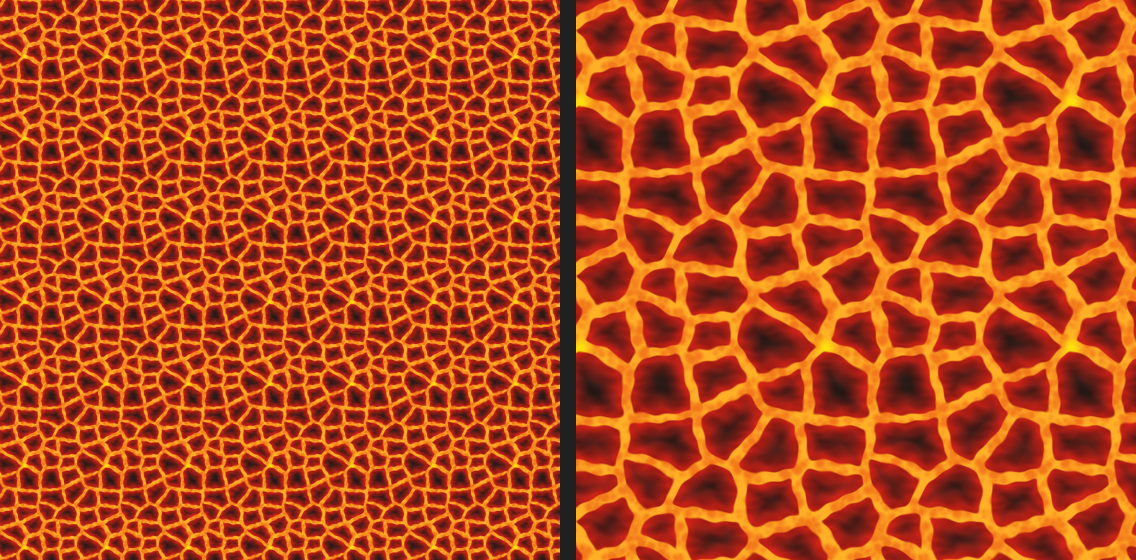
Left: the whole. Right: its middle third, enlarged.
Give the GLSL for this texture, as a WebGL 1 fragment shader.

```glsl
precision highp float;

uniform vec2 u_resolution;

const float TAU = 6.28319;
const float REPEATS = 6.845;          // tiles across and down
const vec2 STONES = vec2(4.0, 5.0);   // stones per tile
const vec2 COOL_SPOT = vec2(0.5, 0.1);
const vec2 HOT_SPOT = vec2(0.30, 0.267);

const vec3 CRIMSON = vec3(0.74, 0.12, 0.08);
const vec3 MAROON = vec3(0.58, 0.12, 0.09);
const vec3 UMBER = vec3(0.38, 0.11, 0.09);
const vec3 CHAR = vec3(0.16, 0.10, 0.09);
const vec3 EMBER = vec3(0.95, 0.47, 0.10);
const vec3 AMBER = vec3(1.00, 0.69, 0.15);
const vec3 YELLOW = vec3(1.00, 0.88, 0.05);

vec2 hash2(vec2 id) {
  vec2 k = vec2(dot(id, vec2(12.71, 31.17)), dot(id, vec2(26.95, 18.33)));
  return fract(sin(k + 1.7) * 4375.85);
}

float smoothMin(float a, float b, float k) {
  float h = max(k - abs(a - b), 0.0) / k;
  return min(a, b) - 0.25 * h * h * k;
}

// Layered sines that roughen the outlines and repeat with the tile
vec2 wobble(vec2 p) {
  vec2 q = TAU * p;
  vec2 slow = sin(q.yx * vec2(4.0, 3.0) + q * vec2(2.0, -3.0) + vec2(0.4, 2.1));
  vec2 fine = sin(q.yx * vec2(9.0, 11.0) + q * vec2(-7.0, 6.0) + vec2(1.3, 4.0));
  return 0.008 * slow + 0.0035 * fine;
}

// Distance to the nearest scattered point, repeating every tile
float cellular(vec2 p, vec2 grid) {
  vec2 q = p * grid;
  vec2 base = floor(q);
  float nearest = 2.0;
  for (int j = -1; j <= 1; j++) {
    for (int i = -1; i <= 1; i++) {
      vec2 id = base + vec2(float(i), float(j));
      nearest = min(nearest, distance(q, id + hash2(mod(id, grid) + 5.0)));
    }
  }
  return nearest;
}

// Stone centre in xy, size weight in z
vec3 stone(vec2 id) {
  vec2 wrapped = mod(id, STONES);
  vec2 middle = (wrapped + 0.5) / STONES;
  vec2 wave = 0.5 + 0.5 * cos(TAU * (middle - COOL_SPOT));
  float cool = pow(wave.x * wave.y, 3.0);
  vec2 jitter = (hash2(wrapped) - 0.5) * 0.78 * (1.0 - cool);
  float weight = 0.009 * hash2(wrapped + 17.0).x + 0.011 * cool;
  return vec3((id + 0.5 + jitter) / STONES, weight);
}

float power(vec2 p, vec3 s) {
  vec2 d = p - s.xy;
  return dot(d, d) - s.z;
}

// Depth inside the nearest stone, negative in the lava
float stoneDepth(vec2 p) {
  vec2 base = floor(p * STONES);
  vec2 ownId = base;
  float best = 10.0;
  for (int j = -2; j <= 2; j++) {
    for (int i = -2; i <= 2; i++) {
      vec2 id = base + vec2(float(i), float(j));
      float d = power(p, stone(id));
      if (d < best) { best = d; ownId = id; }
    }
  }
  vec3 own = stone(ownId);
  float edge = 1.0;
  for (int j = -2; j <= 2; j++) {
    for (int i = -2; i <= 2; i++) {
      vec2 id = ownId + vec2(float(i), float(j));
      vec3 other = stone(id);
      float gap = max(distance(own.xy, other.xy), 0.001);
      float d = (power(p, other) - best) / (2.0 * gap);
      if (i != 0 || j != 0) edge = smoothMin(edge, d, 0.014);
    }
  }
  return edge - 0.014 - 0.014 * hash2(mod(ownId, STONES) + 41.0).y;
}

vec3 rockColor(float depth, float grain) {
  vec3 c = mix(CRIMSON, MAROON, smoothstep(0.004, 0.038, depth));
  c = mix(c, UMBER, smoothstep(0.026, 0.066, depth));
  c = mix(c, CHAR, smoothstep(0.055, 0.10, depth));
  return c * (0.84 + 0.32 * grain);
}

vec3 lavaColor(vec2 p, float grain) {
  vec2 away = fract(p - HOT_SPOT + 0.5) - 0.5;
  vec3 c = mix(EMBER, AMBER, smoothstep(0.15, 0.65, grain));
  return mix(c, YELLOW, exp(-700.0 * dot(away, away)));
}

void main() {
  vec2 p = gl_FragCoord.xy / u_resolution.y * REPEATS + vec2(0.0, 0.12);
  float pixel = REPEATS / u_resolution.y;
  vec2 warped = p + wobble(p);

  // Surface grain: streaked on rock, mottled in lava
  float streaks = cellular(warped, vec2(11.0, 24.0));
  float mottle = 0.6 * cellular(warped, vec2(13.0)) + 0.4 * cellular(p, vec2(27.0));

  float depth = stoneDepth(warped);
  float soft = 0.7 * pixel + 0.002;
  float cover = smoothstep(-soft, soft, depth);
  vec3 color = mix(lavaColor(p, mottle), rockColor(depth, streaks), cover);
  gl_FragColor = vec4(color, 1.0);
}
```
